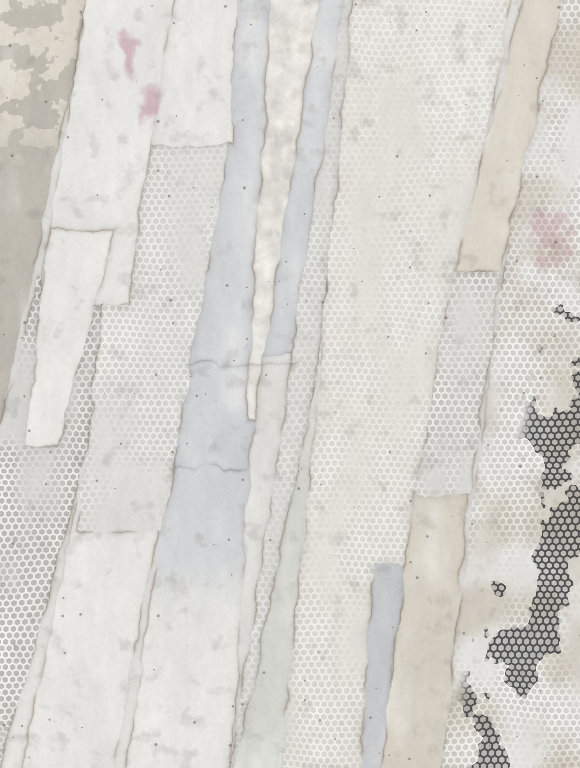
Write a Shadertoy shader that draws this texture.

```glsl
// Weathered collage of long, leaning paper and gauze strips in whites, greys and beige.
// Rough-edged sheets, some with honeycomb mesh, are layered; stains and grain lie on top.

const vec3 SNOW = vec3(.9, .897, .882);
const vec3 CREAM = vec3(.897, .886, .862);
const vec3 MIST = vec3(.822, .828, .838);
const vec3 BEIGE = vec3(.835, .812, .768);
const vec3 STONE = vec3(.755, .737, .7);
const vec3 SAGE = vec3(.825, .83, .805);
const vec3 INK = vec3(.2, .2, .21);
const vec3 ROSE = vec3(.73, .55, .6);
const vec3 DIRT = vec3(.45, .42, .39);
const vec2 FULL = vec2(-.1, 1.1);  // span of a full-height sheet
const float ASPECT = .754;
const float CELL = .0094;          // mesh spacing
const float WALL = .13;            // thread half width, in cells
const float EDGE_ROUGH = .015;
const float EDGE_SHADE = .25;
const float GRAIN = .05;

float hash(vec2 p) {
  vec3 h = fract(p.xyx * .1031);
  h += dot(h, h.yzx + 33.33);
  return fract((h.x + h.y) * h.z);
}

float noise(vec2 p) {
  vec2 i = floor(p), f = fract(p), e = vec2(1, 0);
  f *= f * (3. - 2. * f);
  return mix(mix(hash(i), hash(i + e), f.x),
             mix(hash(i + e.yx), hash(i + e.xx), f.x), f.y);
}

float fbm(vec2 p) {
  float sum = 0., amp = .53;
  for (int i = 0; i < 4; i++) {
    sum += amp * noise(p);
    p = mat2(1.6, 1.2, -1.2, 1.6) * p + 17.;
    amp *= .5;
  }
  return sum;
}

// 1 on the threads, 0 in the holes
float honeycomb(vec2 p) {
  float blur = .6 / (iResolution.y * CELL);
  p = (p + .008 * noise(p * 14.)) / CELL;
  vec2 s = vec2(1, 1.732);
  vec2 a = mod(p, s) - s * .5, b = mod(p - s * .5, s) - s * .5;
  vec2 g = abs(dot(a, a) < dot(b, b) ? a : b);
  float wall = .5 - max(g.x, dot(g, s * .5));
  return 1. - smoothstep(WALL - blur, WALL + blur, wall);
}

// sides: left bottom, left top, right bottom, right top; span: low and high y
void sheet(inout vec3 c, vec2 p, vec4 sides, vec2 span, vec3 tint, float mesh) {
  vec2 seed = sides.xz * 91. + span * 37.;
  vec2 q = p + EDGE_ROUGH * (fbm(p * 30. + seed) - .5);
  vec2 x = mix(sides.xz, sides.yw, q.y);
  float d = min(min(q.x - x.x, x.y - q.x), min(q.y - span.x, span.y - q.y));
  float wear = fbm(p * vec2(19, 9) + seed);
  vec3 body = mix(tint, SNOW, .5 * smoothstep(.5, .8, wear)) * (.96 + .08 * wear);
  body *= 1. + mesh * smoothstep(.25, .65, wear) * mix(-.15, .07, honeycomb(p));
  float px = .8 / iResolution.y;
  c *= 1. - .06 * exp(-abs(d) / .005);
  c = mix(c, body, smoothstep(-px, px, d));
  float line = exp(-abs(d) / .0014) * smoothstep(.25, .75, noise(p * 35. + seed));
  c *= 1. - EDGE_SHADE * line * vec3(.85, 1, 1.15);
}

void stain(inout vec3 c, vec2 p, vec2 at, vec2 size, float amount) {
  float reach = length((p - at) / size) + 2.5 * (fbm(p * 70.) - .5);
  c = mix(c, ROSE, amount * (1. - smoothstep(.2, 1.3, reach)));
}

// run: start x, end x, height
void crease(inout vec3 c, vec2 p, vec3 run) {
  float y = p.y - run.z - .018 * (fbm(p.xx * 28. + run.z) - .5);
  float along = smoothstep(0., .02, min(p.x - run.x, run.y - p.x));
  c *= 1. - .3 * along * exp(-abs(y) / .0017) * noise(p * 60.);
}

void mainImage(out vec4 fragColor, in vec2 fragCoord) {
  vec2 p = fragCoord / iResolution.xy * vec2(ASPECT, 1);
  vec3 c = SNOW;
  // Left: flaking cloth, gauze, white papers
  float flakes = smoothstep(.48, .52, fbm(p * 44.)) * smoothstep(.76, .86, p.y);
  sheet(c, p, vec4(-.3, -.3, -.09, .115), FULL, mix(STONE, BEIGE * 1.04, flakes), 0.);
  sheet(c, p, vec4(-.1, .13, 0, .28), vec2(0, .64), SNOW * .95, 1.1);
  sheet(c, p, vec4(.03, .23, .145, .34), vec2(-.1, .46), SNOW, 0.);
  vec3 blue = mix(SNOW, MIST, smoothstep(.24, .4, p.y + .1 * fbm(p * 8.)));
  sheet(c, p, vec4(.164, .312, .36, .46), FULL, blue, 0.);
  sheet(c, p, vec4(.065, .18, .157, .33), vec2(.31, .83), SNOW * .975, .5);
  sheet(c, p, vec4(.1, .21, .27, .306), vec2(.81, 1.1), SNOW, 0.);
  sheet(c, p, vec4(-.045, .112, .07, .225), vec2(.6, 1.1), SNOW, 0.);
  sheet(c, p, vec4(-.012, .096, -.034, .226), vec2(.42, .7), SNOW, 0.);
  // Middle: pale paper, plaster spike, wide gauze, green sliver
  sheet(c, p, vec4(.3, .366, .32, .49), vec2(-.1, .535), SNOW * .975, 0.);
  vec3 plaster = CREAM * (.89 + .2 * fbm(p * 75.));
  sheet(c, p, vec4(.293, .352, .26, .415), vec2(.45, 1.1), plaster, 0.);
  sheet(c, p, vec4(.3, .448, .345, .475), FULL, SNOW * .96, .45);
  sheet(c, p, vec4(.36, .46, .48, .665), FULL, CREAM, .5 - .2 * p.y);
  sheet(c, p, vec4(.305, .518, .365, .464), FULL, SAGE, 0.);
  sheet(c, p, vec4(.47, .53, .495, .63), vec2(-.1, .265), MIST * .96, 0.);
  // Right: worn gauze, black netting, beige ribbon
  vec3 worn = mix(BEIGE, SNOW, smoothstep(.35, .7, fbm(p * 15.)));
  sheet(c, p, vec4(.57, .7, 1, 1), FULL, worn, .7);
  float band = abs(p.x - .645 - .23 * p.y) / .06;
  float net = fbm(p * 25. + 4.) - .14 * band - .5 * smoothstep(.62, .72, p.y);
  net = smoothstep(.43, .45, net) * (1. - smoothstep(.9, 1.3, band));
  c = mix(c, INK, net * (.15 + .7 * honeycomb(p)));
  sheet(c, p, vec4(.495, .617, .573, .676), vec2(-.1, .36), BEIGE, 0.);
  sheet(c, p, vec4(.474, .654, .56, .7), vec2(.355, .65), SNOW * .96, .9);
  sheet(c, p, vec4(.43, .68, .503, .73), vec2(.645, 1.1), BEIGE * 1.03, 0.);
  // Stains and creases
  stain(c, p, vec2(.167, .93), vec2(.01, .035), .5);
  stain(c, p, vec2(.198, .87), vec2(.014, .028), .5);
  stain(c, p, vec2(.715, .7), vec2(.025, .04), .35);
  crease(c, p, vec3(.21, .33, .39));
  crease(c, p, vec3(.23, .4, .525));
  // Specks, smudges and grain
  vec2 g = p * 42., id = floor(g);
  float size = .03 + .07 * hash(id + 21.);
  float away = length(fract(g) - .2 - .6 * vec2(hash(id + 3.), hash(id + 9.)));
  float speck = step(.88, hash(id)) * (1. - smoothstep(size * .4, size * 1.3, away));
  c = mix(c, DIRT, .6 * speck + .15 * smoothstep(.6, .85, fbm(p * 50.)));
  c *= 1. + GRAIN * (.5 * noise(p * 330.) + fbm(p * vec2(110, 40)) - .75);
  fragColor = vec4(c, 1);
}
```
